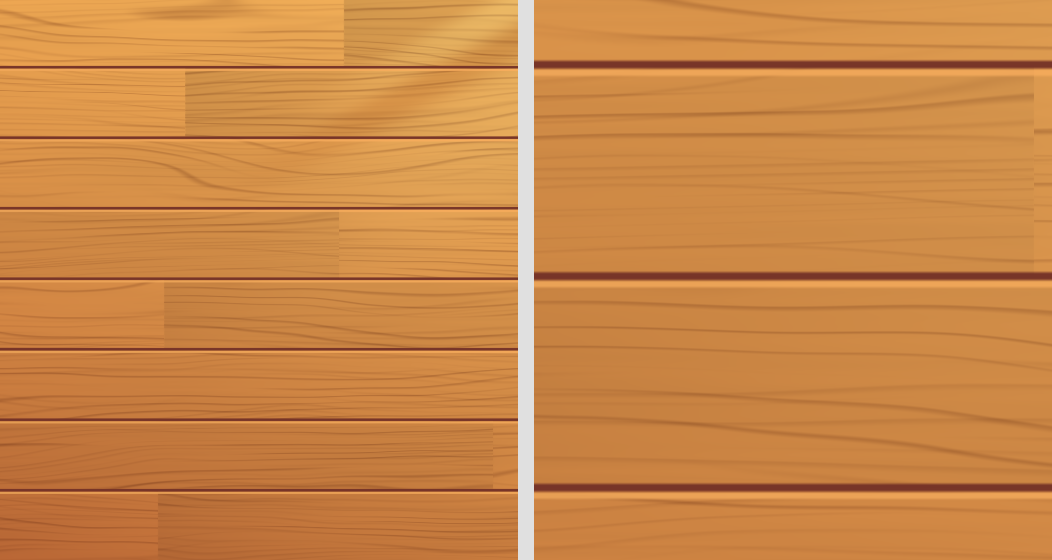
Left: the whole. Right: its middle third, enlarged.
Give the GLSL for this texture, as a Shadertoy shader.

```glsl
// Warm wooden planks in eight rows, split by dark seams with a lit lower lip.
// Each row may hold one butt joint; grain is drawn as warped, jittered bands
// and a diagonal beam of light falls across the upper right.

const int ROWS = 8;
const float FIRST_SEAM = 0.1200;   // distance of the first seam from the top
const float PITCH = 0.1259;        // spacing of the seams
const float SEAM_HALF = 0.0023;
const float LIP_OFFSET = 0.0048;
const float LIP_HALF = 0.0019;
const float SOFTNESS = 0.0012;
const float GRAIN_STRENGTH = 0.16;
const float FINE_STRENGTH = 0.07;
const float BEAM_SLOPE = 0.5;

// Joint position as a share of the width (2 = none), and tone change across it
const float JOINT[ROWS] = float[](0.664, 0.358, 2.0, 0.655, 0.317, 2.0, 0.952, 0.305);
const float TONE_STEP[ROWS] = float[](-0.07, -0.04, 0.0, 0.05, -0.03, 0.0, 0.05, -0.03);

const vec3 BOTTOM_LEFT = vec3(0.715, 0.395, 0.205);
const vec3 BOTTOM_RIGHT = vec3(0.790, 0.490, 0.245);
const vec3 TOP_LEFT = vec3(0.885, 0.620, 0.305);
const vec3 TOP_RIGHT = vec3(0.895, 0.655, 0.335);
const vec3 GRAIN_TINT = vec3(0.75, 1.0, 1.1);
const vec3 SEAM_COLOR = vec3(0.45, 0.19, 0.15);
const vec3 LIP_COLOR = vec3(0.99, 0.69, 0.37);
const vec3 BEAM_COLOR = vec3(0.06, 0.09, 0.07);

float hash(vec2 p) {
    return fract(sin(dot(p, vec2(127.1, 311.7))) * 43758.5453);
}

float noise(vec2 p) {
    vec2 i = floor(p), f = fract(p);
    f = f * f * (3.0 - 2.0 * f);
    return mix(mix(hash(i), hash(i + vec2(1, 0)), f.x),
               mix(hash(i + vec2(0, 1)), hash(i + vec2(1, 1)), f.x), f.y);
}

// Soft-edged line of the given half width
float line(float d, float halfWidth, float soft) {
    return 1.0 - smoothstep(halfWidth - soft, halfWidth + soft, abs(d));
}

// Tapering veins: a crisp upper edge and a softer lower one
float grain(vec2 q, float bands, float seed, float px) {
    float slant = (hash(vec2(seed, 3.7)) - 0.5) * 0.5;
    float v = q.y + slant * q.x;
    v += 0.50 * (noise(vec2(q.x * 2.6, q.y * 1.6) + seed * 7.3) - 0.5);
    v += 0.05 * (noise(vec2(q.x * 9.0, q.y * 3.0) + seed * 3.1) - 0.5);
    v *= bands;
    float id = floor(v);
    float center = mix(0.25, 0.65, hash(vec2(id, seed)));
    float d = (fract(v) - center) * PITCH / bands;
    float life = noise(vec2(q.x * 3.5 + hash(vec2(seed, id)) * 40.0, id + seed * 5.0));
    float weight = smoothstep(0.15, 0.75, life);
    float thick = mix(0.0012, 0.0042, weight * hash(vec2(id + 9.0, seed)));
    float edge = smoothstep(-0.0008 - px, 0.0004, d);
    return weight * edge * (1.0 - smoothstep(0.0, thick + px, d));
}

// Light beam, the shade beneath it and the wide glow to its lower right
float beamLight(vec2 p) {
    float s = p.y + BEAM_SLOPE * p.x;
    float beam = smoothstep(0.42, 0.465, s) * (1.0 - smoothstep(0.475, 0.53, s));
    float shade = smoothstep(0.49, 0.53, s) * (1.0 - smoothstep(0.54, 0.59, s));
    float glow = smoothstep(0.54, 0.61, s) * (1.0 - smoothstep(0.68, 0.95, s));
    return beam * smoothstep(0.48, 0.90, p.x)
         - 0.45 * shade * smoothstep(0.35, 0.75, p.x)
         + 0.60 * glow * smoothstep(0.35, 0.95, p.x);
}

void mainImage(out vec4 fragColor, in vec2 fragCoord) {
    vec2 uv = fragCoord / iResolution.xy;
    float px = 1.0 / iResolution.y;
    vec2 p = vec2(fragCoord.x * px, 1.0 - uv.y);   // y runs downward

    // Row, place within the row, and side of its joint
    float g = (p.y - FIRST_SEAM) / PITCH;
    int row = clamp(int(floor(g)) + 1, 0, ROWS - 1);
    float across = fract(g);
    float jointX = (uv.x - JOINT[row]) * iResolution.x * px;
    float side = smoothstep(-px, px, jointX);
    float seed = float(row) * 2.0 + step(0.0, jointX) + 1.0;

    // Overall warm gradient with a tone for each plank
    vec3 color = mix(mix(BOTTOM_LEFT, BOTTOM_RIGHT, uv.x),
                     mix(TOP_LEFT, TOP_RIGHT, uv.x), pow(uv.y, 0.85));
    float tone = 1.0 + TONE_STEP[row] * (side - 0.5);
    tone -= 0.025 * side * exp(-max(jointX, 0.0) * 9.0);
    tone += 0.04 * (noise(vec2(p.x * 3.0, across * 2.0) + seed * 11.0) - 0.5);
    tone += 0.02 * (noise(vec2(p.x * 6.0, across * 26.0) + seed * 5.0) - 0.5);
    color *= tone;

    // Grain veins, bold and fine
    vec2 q = vec2(p.x, across);
    float veins = GRAIN_STRENGTH * grain(q, 7.0, seed, px)
                + FINE_STRENGTH * grain(q, 12.0, seed + 31.0, px);
    color *= 1.0 - veins * GRAIN_TINT;
    color += BEAM_COLOR * beamLight(p);

    // Seams, only between rows
    float seam = floor(g + 0.5);
    float d = (g - seam) * PITCH;
    float inside = step(-0.5, seam) * step(seam, float(ROWS) - 1.5);
    float soft = max(SOFTNESS, 0.7 * px);
    vec3 lip = LIP_COLOR * mix(0.92, 1.0, 0.5 * (uv.x + uv.y));
    color = mix(color, lip, 0.85 * inside * line(d - LIP_OFFSET, LIP_HALF, soft));
    color = mix(color, SEAM_COLOR, 0.95 * inside * line(d, SEAM_HALF, soft));
    fragColor = vec4(clamp(color, 0.0, 1.0), 1.0);
}
```
